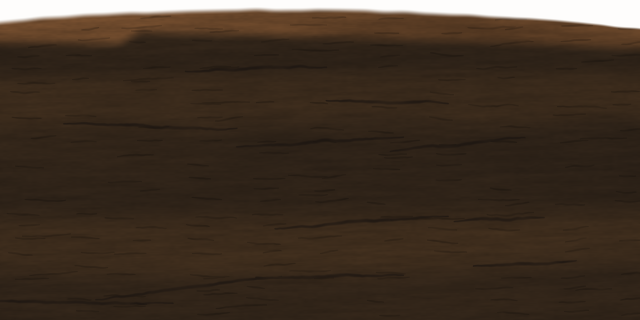
Give the GLSL for this texture, as a Shadertoy shader.

```glsl
float hash(vec2 p) {
    return fract(sin(dot(p, vec2(127.1, 311.7))) * 43758.5453);
}

float noise(vec2 p) {
    vec2 cell = floor(p), f = fract(p);
    f = f * f * (3.0 - 2.0 * f);
    float low = mix(hash(cell), hash(cell + vec2(1, 0)), f.x);
    float high = mix(hash(cell + vec2(0, 1)), hash(cell + vec2(1, 1)), f.x);
    return mix(low, high, f.y);
}

float fbm(vec2 p) {
    float sum = 0.0, gain = 0.5;
    for (int i = 0; i < 4; i++) {
        sum += gain * noise(p);
        p = p * 2.03 + vec2(7.3, 3.1);
        gain *= 0.5;
    }
    return sum;
}

// Soft horizontal stripe
float band(float y, float center, float halfWidth, float blur) {
    return 1.0 - smoothstep(halfWidth - blur, halfWidth + blur, abs(y - center));
}

// Segment that tapers towards both ends
float crack(vec2 p, vec2 a, vec2 b, float width, float pixel) {
    vec2 d = b - a;
    float t = clamp(dot(p - a, d) / dot(d, d), 0.0, 1.0);
    float w = width * (0.25 + 3.0 * t * (1.0 - t));
    return 1.0 - smoothstep(0.2 * w, w + pixel, length(p - a - d * t));
}

// Long cracks, given as start and end in canvas fractions
float mainCracks(vec2 p, float pixel) {
    const vec4 SPANS[11] = vec4[11](
        vec4(0.29, 0.778, 0.51, 0.792), vec4(0.51, 0.684, 0.70, 0.679),
        vec4(0.10, 0.615, 0.37, 0.594), vec4(0.37, 0.537, 0.63, 0.574),
        vec4(0.61, 0.530, 0.82, 0.571), vec4(0.43, 0.286, 0.70, 0.328),
        vec4(0.71, 0.312, 0.85, 0.320), vec4(0.15, 0.063, 0.44, 0.137),
        vec4(0.40, 0.132, 0.63, 0.141), vec4(-0.05, 0.057, 0.27, 0.050),
        vec4(0.74, 0.171, 0.90, 0.185));
    float mask = 0.0;
    for (int i = 0; i < 11; i++) {
        vec4 s = SPANS[i];
        mask = max(mask, crack(p, s.xy * vec2(2, 1), s.zw * vec2(2, 1), 0.0055, pixel));
    }
    return mask;
}

// Short cracks, one at most in each cell
float smallCracks(vec2 p, vec2 cells, float seed, float pixel) {
    vec2 id = floor(p * cells);
    float r = hash(id + seed);
    vec2 start = (id + vec2(0.08 + 0.3 * r, 0.3 + 0.4 * hash(id + seed + 5.0))) / cells;
    vec2 reach = vec2(0.25 + 0.3 * hash(id + seed + 9.0), 0.3 * (r - 0.4)) / cells;
    return step(0.5, hash(id + seed + 17.0)) * crack(p, start, start + reach, 0.0025, pixel);
}

// Upper outline of the log
float logTop(float x) {
    float d = x - 0.43;
    return 0.968 - d * d * (d < 0.0 ? 0.205 : 0.18);
}

// Lower limit of the lit rim
float rimBottom(float x) {
    float left = 0.863 + 0.04 * x;
    float right = 0.907 - 0.07 * (x - 0.22);
    return mix(left, right, smoothstep(0.18, 0.23, x));
}

vec3 woodColor(vec2 uv, vec2 p, float pixel) {
    const vec3 DARK = vec3(0.168, 0.127, 0.090);
    const vec3 BROWN = vec3(0.232, 0.168, 0.108);
    const vec3 RIM = vec3(0.430, 0.288, 0.172);
    const vec3 CRACK = vec3(0.105, 0.080, 0.065);

    // Broad light and dark layers
    float drift = fbm(p * vec2(1.5, 7.0)) - 0.47;
    float y = uv.y + 0.06 * drift - 0.015 * (uv.x - 0.5);
    float light = 0.85 * band(y, 0.69, 0.075, 0.05);
    light += 0.95 * band(y, 0.235, 0.09, 0.06);
    light += 0.35 * band(y, 0.04, 0.07, 0.05);
    light += 0.35 * band(y, 0.49, 0.12, 0.06) * (1.0 - smoothstep(0.0, 0.4, uv.x));
    vec3 color = mix(DARK, BROWN, clamp(light + 0.7 * drift + 0.1, 0.0, 1.2));

    // Lit rim with a soft lower side
    float rimY = uv.y + 0.035 * drift;
    float bottom = rimBottom(uv.x);
    float rim = smoothstep(bottom - 0.022, bottom + 0.025, rimY);
    float shade = 0.9 + 0.5 * drift - 0.12 * smoothstep(0.2, 0.6, uv.x);
    shade += 0.12 * smoothstep(0.05, 0.0, logTop(uv.x) - uv.y);
    color = mix(color, RIM * shade, rim);

    // Fibres running slightly uphill
    vec2 slanted = vec2(p.x, p.y - 0.025 * p.x);
    float fibre = fbm(slanted * vec2(9.0, 85.0)) - 0.47;
    float speck = noise(slanted * vec2(65.0, 150.0)) - 0.5;
    color *= 1.0 + 0.22 * fibre + 0.06 * speck;

    // Cracks with a ragged course
    vec2 bent = p + vec2(0.0, 0.018 * (fbm(p * vec2(12.0, 5.0)) - 0.47));
    float smallMask = max(smallCracks(bent, vec2(3.5, 17.0), 2.0, pixel),
                          smallCracks(bent, vec2(5.3, 26.0), 31.0, pixel));
    float ragged = 0.55 + 0.45 * noise(p * vec2(25.0, 60.0));
    color = mix(color, color * 0.68, 0.7 * smallMask * ragged);
    return mix(color, CRACK, 0.8 * mainCracks(bent, pixel) * ragged);
}

void mainImage(out vec4 fragColor, in vec2 fragCoord) {
    vec2 uv = fragCoord / iResolution.xy;
    vec2 p = uv * vec2(2.0, 1.0);
    float pixel = 1.0 / iResolution.y;
    float edge = logTop(uv.x) + 0.004 * (noise(vec2(uv.x * 30.0, 2.0)) - 0.5);
    float blur = mix(0.011, 0.005, smoothstep(0.6, 1.0, uv.x));
    float outside = smoothstep(edge - blur, edge + blur, uv.y);
    vec3 color = mix(woodColor(uv, p, pixel), vec3(0.995, 0.993, 0.988), outside);
    fragColor = vec4(color, 1.0);
}
```
